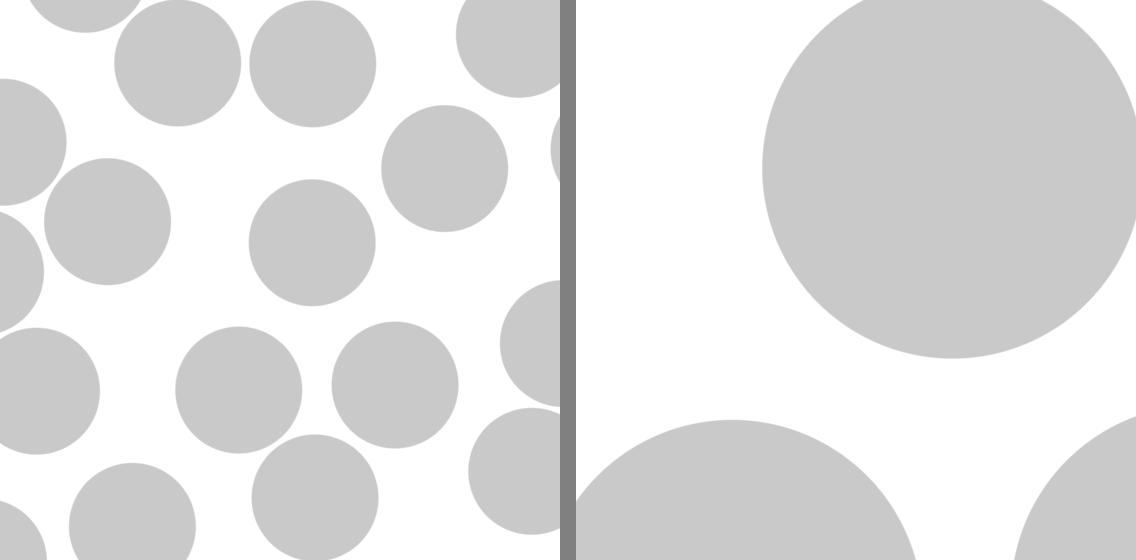
Left: the whole. Right: its middle third, enlarged.
Write a Shadertoy shader that draws this pattern.

```glsl
// Columns are the two steps of a tilted triangular lattice
const mat2 LATTICE = mat2(0.2969, 0.0470, 0.1077, 0.2806);

vec2 hash22(vec2 p) {
    vec3 q = fract(p.xyx * vec3(0.1031, 0.1030, 0.0973) + 0.37);
    q += dot(q, q.yzx + 33.33);
    return fract((q.xx + q.yz) * q.zy);
}

// Lattice point moved at random within a small circle
vec2 scatteredCenter(vec2 cell) {
    vec2 h = hash22(cell + 40.0);
    float angle = 6.2832 * h.x;
    return LATTICE * cell + 0.064 * sqrt(h.y) * vec2(cos(angle), sin(angle));
}

// Half of the shift that parts two centers standing too close
vec2 pushAway(vec2 center, vec2 other) {
    vec2 away = center - other;
    float dist = max(length(away), 1e-4);
    return away / dist * 0.5 * max(0.235 - dist, 0.0);
}

// Two rounds of pushing neighbours apart keep the disks separate
vec2 spreadCenter(vec2 cell) {
    vec2 center = scatteredCenter(cell), shift = vec2(0.0);
    for (int j = -1; j <= 1; j++)
    for (int i = -1; i <= 1; i++)
        shift += pushAway(center, scatteredCenter(cell + vec2(i, j)));
    return center + shift;
}

vec2 diskCenter(vec2 cell) {
    vec2 center = spreadCenter(cell), shift = vec2(0.0);
    for (int j = -1; j <= 1; j++)
    for (int i = -1; i <= 1; i++)
        if (i != 0 || j != 0)
            shift += pushAway(center, spreadCenter(cell + vec2(i, j)));
    return center + shift;
}

void mainImage(out vec4 fragColor, in vec2 fragCoord) {
    vec2 p = fragCoord / iResolution.y;
    vec2 home = round(inverse(LATTICE) * p);

    // Signed distance to the nearest disk
    float d = 1.0;
    for (int j = -1; j <= 1; j++)
    for (int i = -1; i <= 1; i++) {
        vec2 cell = home + vec2(i, j);
        // Only cells within reach of this point matter
        if (distance(p, LATTICE * cell) < 0.28)
            d = min(d, distance(p, diskCenter(cell)) - 0.1133);
    }

    // Grey disks on white with a soft rim
    float edge = 0.9 / iResolution.y;
    vec3 color = mix(vec3(0.79), vec3(1.0), smoothstep(-edge, edge, d));
    fragColor = vec4(color, 1.0);
}
```
